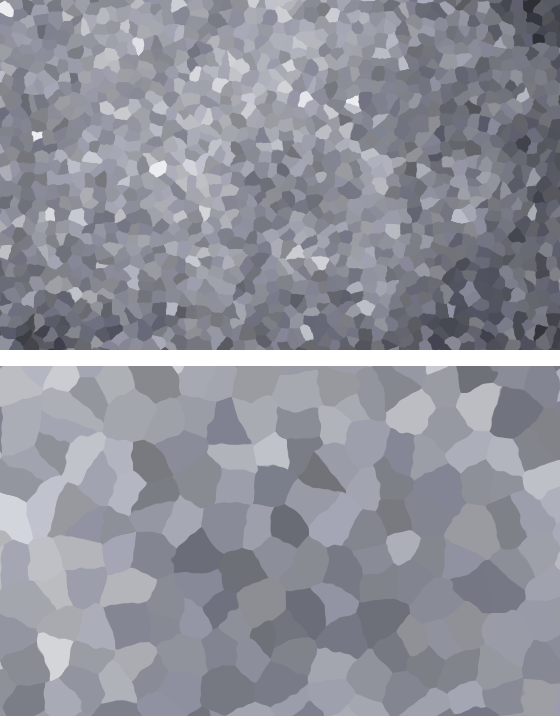
Top, the full canvas; bottom, a detail of the centre.
This texture is drawn by a WebGL 2 fragment shader. Its source:

```glsl
#version 300 es
precision highp float;
// Crushed mineral grains: irregular grey facets under a soft, uneven light.

#define ROWS 30.0          // grains per canvas height
#define JITTER 0.94        // scatter of grain centres
#define WOBBLE 0.26        // waviness of grain borders, in grains
#define BASE_TONE 0.592    // tone at the brightest part of the light
#define GRAIN_CONTRAST 0.115
#define PALE_GAIN 0.20     // lift of the paler grains
#define GLINT_GAIN 0.30    // lift of the rare white grains
#define PATCH_GAIN 0.14    // drift of tone over groups of grains
#define LIGHT_CENTRE vec2(0.33, 0.72)
#define LIGHT_FALLOFF vec2(0.42, 0.22)
#define CORNER_SHADE 0.14

uniform vec2 u_resolution;
out vec4 fragColor;

// Integer hash: three values in 0..1 per lattice point and seed
vec3 hash3(vec2 cell, int seed) {
    uvec3 v = uvec3(ivec3(ivec2(cell), seed));
    v = v * 1664525u + 1013904223u;
    v.x += v.y * v.z;
    v.y += v.z * v.x;
    v.z += v.x * v.y;
    v ^= v >> 16u;
    v.x += v.y * v.z;
    v.y += v.z * v.x;
    v.z += v.x * v.y;
    return vec3(v >> 8u) / 16777216.0;
}

// Smooth value noise with two independent channels
vec2 noise2(vec2 p, int seed) {
    vec2 cell = floor(p);
    vec2 f = p - cell;
    f = f * f * (3.0 - 2.0 * f);
    vec2 low = mix(hash3(cell, seed).xy, hash3(cell + vec2(1, 0), seed).xy, f.x);
    vec2 high = mix(hash3(cell + vec2(0, 1), seed).xy, hash3(cell + vec2(1, 1), seed).xy, f.x);
    return mix(low, high, f.y);
}

vec2 grainCentre(vec2 cell) {
    return cell + 0.5 + JITTER * (hash3(cell, 1).xy - 0.5);
}

// Broad light, brightest at the upper left, with two dark corners
float lightAt(vec2 uv) {
    vec2 d = uv - LIGHT_CENTRE;
    vec2 fromTopRight = 1.0 - uv;
    float corners = exp(-dot(uv, uv) * 45.0)
                  + exp(-dot(fromTopRight, fromTopRight) * 45.0);
    return BASE_TONE - dot(LIGHT_FALLOFF, d * d) - CORNER_SHADE * corners;
}

// One flat colour per grain
vec3 grainColour(vec2 cell) {
    vec2 centre = grainCentre(cell);
    vec3 a = hash3(cell, 2);
    vec3 b = hash3(cell, 3);
    float tone = lightAt(centre / ROWS * u_resolution.y / u_resolution);
    tone += PATCH_GAIN * (noise2(centre * 0.22, 4).x - 0.5);
    tone += GRAIN_CONTRAST * (a.x + a.y + a.z - 1.5);
    tone += PALE_GAIN * pow(b.x, 8.0) + GLINT_GAIN * pow(b.y, 60.0);
    tone = min(tone, 0.93);

    // Tint runs from neutral to slate blue, fading in pale grains
    float blue = mix(0.02, 0.062, b.z) * (1.0 - 0.6 * smoothstep(0.6, 0.9, tone));
    return vec3(tone - 0.008, tone, tone + blue);
}

void main() {
    vec2 p = gl_FragCoord.xy / u_resolution.y * ROWS;
    float pixel = ROWS / u_resolution.y;

    // Bend the borders
    vec2 q = p + WOBBLE * (noise2(p * 1.6, 5) - 0.5)
               + 0.35 * WOBBLE * (noise2(p * 4.7, 6) - 0.5);

    // Find the two nearest grains
    vec2 home = floor(q);
    vec2 nearCell = home, nextCell = home;
    vec2 toNear = vec2(9.0), toNext = vec2(9.0);
    for (int y = -2; y <= 2; y++) {
        for (int x = -2; x <= 2; x++) {
            vec2 cell = home + vec2(x, y);
            vec2 offset = grainCentre(cell) - q;
            float d = dot(offset, offset);
            if (d < dot(toNear, toNear)) {
                nextCell = nearCell;
                toNext = toNear;
                nearCell = cell;
                toNear = offset;
            } else if (d < dot(toNext, toNext)) {
                nextCell = cell;
                toNext = offset;
            }
        }
    }

    // Blend across the border over about one pixel
    vec2 across = toNext - toNear;
    float border = dot(0.5 * (toNear + toNext), across) / max(length(across), 1e-4);
    float cover = smoothstep(-0.7 * pixel, 0.7 * pixel, border);
    fragColor = vec4(mix(grainColour(nextCell), grainColour(nearCell), cover), 1.0);
}
```
